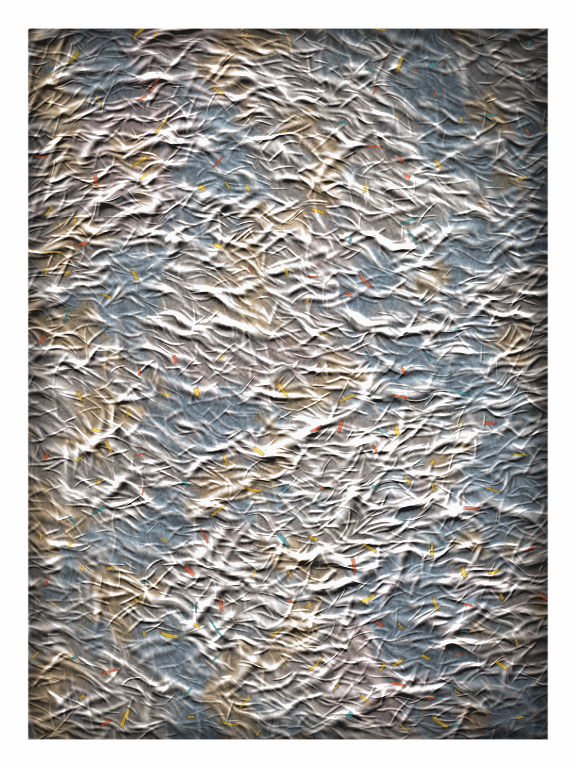
This texture is drawn by a Shadertoy shader. Its source:

```glsl
// Crumpled, painted cloth panel on a white ground. Layers of jittered cells
// scatter bent folds, each lit by the slope of its rounded profile; layered
// sines tint the cloth, and a sparse cell grid adds small bright paint flecks.

const vec2 PANEL_HALF = vec2(0.451, 0.617);   // canvas width = 1
const vec3 PAPER = vec3(0.995);
const vec3 TINT_WARM = vec3(1.04, 0.99, 0.95);
const vec3 TINT_ROSE = vec3(1.08, 0.965, 0.955);
const vec3 TINT_BLUE = vec3(0.90, 1.01, 1.09);
const vec3 TINT_OCHRE = vec3(1.16, 0.98, 0.74);
const vec3 FLECK_YELLOW = vec3(0.83, 0.66, 0.17);
const vec3 FLECK_ORANGE = vec3(0.80, 0.35, 0.20);
const vec3 FLECK_TEAL = vec3(0.25, 0.52, 0.53);
const vec2 LIGHT = vec2(-0.35, 0.94);
const int FOLD_LAYERS = 9;
const float LARGEST_CELL = 0.105;
const float CELL_SHRINK = 0.85;
const float FOLD_WIDTH = 0.075;               // relative to its cell
const float BASE_TONE = 0.50;
const float SLOPE_GAIN = 0.80;
const float CREST_GAIN = 0.13;
const float GRAIN_GAIN = 0.20;
const float FLECK_CELL = 0.052;
const float FLECK_CHANCE = 0.42;

vec4 hash4(vec2 p) {
    vec4 q = fract(p.xyxy * vec4(0.1031, 0.1030, 0.0973, 0.1099));
    q += dot(q, q.wzxy + 33.33);
    return fract((q.xxyz + q.yzzw) * q.zywx);
}

float valueNoise(vec2 p) {
    vec2 i = floor(p), f = fract(p);
    f = f * f * (3.0 - 2.0 * f);
    float low = mix(hash4(i).x, hash4(i + vec2(1, 0)).x, f.x);
    float high = mix(hash4(i + vec2(0, 1)).x, hash4(i + vec2(1, 1)).x, f.x);
    return mix(low, high, f.y);
}

// Layered, rotated sines, roughly -1 to 1
float waves(vec2 p) {
    float sum = 0.0, amp = 0.5;
    for (int i = 0; i < 5; i++) {
        sum += amp * sin(p.x + 1.4 * sin(p.y));
        p = mat2(0.8, 0.6, -0.6, 0.8) * p * 1.75 + 2.3;
        amp *= 0.65;
    }
    return sum;
}

// Prevailing direction of the folds
float flowAngle(vec2 p) {
    return -0.18 + 0.38 * sin(p.x * 5.0 + 1.5 * sin(p.y * 4.0) + 2.6);
}

// x: light gained or lost on the slopes, y: height of the crests
vec2 foldLayer(vec2 p, float cell, float seed) {
    vec2 q = p / cell + seed * vec2(3.71, 5.13);
    vec2 home = floor(q), result = vec2(0.0);
    for (int y = -1; y <= 1; y++)
    for (int x = -1; x <= 1; x++) {
        vec2 id = home + vec2(x, y);
        vec4 h = hash4(id + seed * 17.0);
        vec4 k = hash4(id + seed * 29.0 + 61.0);
        vec2 d = q - id - 0.25 - 0.5 * h.xy;
        float spread = 2.0 * h.z - 1.0;
        float angle = flowAngle(p) + spread * (0.35 + 0.95 * spread * spread);
        vec2 dir = vec2(cos(angle), sin(angle));
        vec2 normal = vec2(-dir.y, dir.x);
        float along = dot(d, dir);
        float across = dot(d, normal) + (k.x - 0.5) * 0.5 * along * along;
        float len = mix(0.40, 0.98, h.w);
        float taper = 1.0 - smoothstep(0.35, 1.0, abs(along) / len);
        float width = FOLD_WIDTH * mix(0.65, 1.45, k.y) * (0.6 + 0.4 * taper);
        float s = across / width;
        float crest = exp(-s * s) * taper * mix(0.55, 1.25, k.z);
        result += crest * vec2(s * dot(normal, LIGHT), 1.0);
    }
    return result;
}

// Colour and coverage of the paint flecks
vec4 flecks(vec2 p) {
    vec2 q = p / FLECK_CELL, home = floor(q);
    vec4 paint = vec4(0.0);
    for (int y = -1; y <= 1; y++)
    for (int x = -1; x <= 1; x++) {
        vec2 id = home + vec2(x, y);
        vec4 h = hash4(id + 211.0);
        vec4 k = hash4(id + 307.0);
        vec2 d = q - id - 0.2 - 0.6 * h.xy;
        float angle = (h.z - 0.5) * 3.0;
        vec2 dir = vec2(cos(angle), sin(angle));
        float along = abs(dot(d, dir)) / mix(0.12, 0.34, k.y * k.y);
        float across = abs(dot(d, vec2(-dir.y, dir.x))) / mix(0.03, 0.065, k.z);
        float mask = 1.0 - smoothstep(0.6, 1.3, max(along, across));
        mask *= step(h.w, FLECK_CHANCE);
        vec3 hue = k.x < 0.55 ? FLECK_YELLOW : k.x < 0.82 ? FLECK_ORANGE : FLECK_TEAL;
        paint = mix(paint, vec4(hue, 1.0), mask);
    }
    return paint;
}

void mainImage(out vec4 fragColor, in vec2 fragCoord) {
    vec2 p = fragCoord / iResolution.x;
    vec2 c = p - 0.5 * iResolution.xy / iResolution.x;
    vec2 warped = p + 0.0025 * sin(p.yx * vec2(71.0, 83.0) + 2.0 * sin(p * 37.0));

    // Folds, from long to fine
    vec2 folds = vec2(0.0);
    float cell = LARGEST_CELL;
    for (int i = 0; i < FOLD_LAYERS; i++) {
        folds += foldLayer(warped, cell, float(i) + 1.0);
        cell *= CELL_SHRINK;
    }
    float patches = waves(p * 13.0 + 4.0);
    float flatness = smoothstep(0.15, 0.75, patches);
    folds *= 1.0 - 0.45 * flatness;

    // Tone with weave grain and darkened rims
    float grain = 0.6 * valueNoise(p * 330.0) + 0.4 * valueNoise(p * 150.0) - 0.5;
    float tone = BASE_TONE + SLOPE_GAIN * folds.x + CREST_GAIN * folds.y;
    tone += GRAIN_GAIN * grain + 0.05 * waves(p * 7.0 + 9.0) - 0.04 * flatness;
    vec2 rim = PANEL_HALF - abs(c);
    float inset = min(rim.x, rim.y);
    float corner = smoothstep(0.45, 1.0, length(c / PANEL_HALF) * 0.75);
    tone *= 1.06 - 0.42 * corner * (0.75 + 0.5 * smoothstep(-0.3, 0.4, c.x));
    tone *= mix(0.62, 1.0, smoothstep(0.0, 0.05, inset));
    tone = clamp(tone, 0.10, 0.98);

    // Tints: rose diagonal, blue hollows, ochre stains
    float band = exp(-pow((c.x + 0.5 * c.y) / 0.22, 2.0));
    vec3 tint = mix(TINT_WARM, TINT_ROSE, band * smoothstep(-0.5, 0.5, waves(p * 9.0)));
    float hollow = 1.0 - smoothstep(0.3, 1.3, folds.y);
    float blue = smoothstep(-0.25, 0.6, patches + 0.7 * c.x) * (0.3 + 0.7 * hollow);
    tint = mix(tint, TINT_BLUE, blue);
    float ochre = smoothstep(0.3, 0.8, waves(p * 17.0 + 31.0) - 0.4 * c.x);
    tint = mix(tint, TINT_OCHRE, 0.7 * ochre);
    vec3 cloth = tone * mix(tint, vec3(1.0), smoothstep(0.65, 0.95, tone));

    vec4 paint = flecks(warped);
    cloth = mix(cloth, paint.rgb * (0.55 + 0.8 * tone), 0.85 * paint.a);

    // Panel on paper
    float edge = 1.0 / iResolution.x;
    fragColor = vec4(mix(PAPER, cloth, smoothstep(-edge, edge, inset)), 1.0);
}
```
